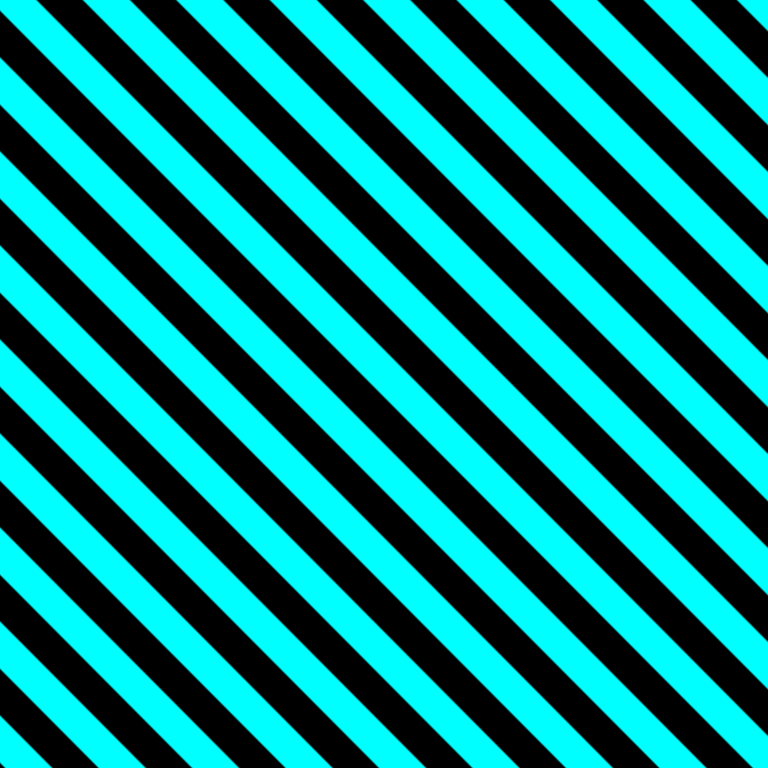
A Shadertoy shader for this pattern:

```glsl
const vec3 BLACK = vec3(0.0);
const vec3 CYAN = vec3(0.0, 1.0, 1.0);

// Coverage of the bright band: 1 inside, 0 outside, period 1 in phase
float stripe(float phase, float softness) {
    float fromCentre = abs(fract(phase + 0.25) - 0.5);
    return 1.0 - smoothstep(0.252 - softness, 0.252 + softness, fromCentre);
}

void mainImage(out vec4 fragColor, in vec2 fragCoord) {
    vec2 uv = fragCoord / iResolution.xy;

    // Stripes counted across and down, falling to the right
    vec2 repeats = vec2(8.218, 8.169);
    float phase = dot(uv, repeats) - 0.057;

    // Soft edge, never narrower than about a pixel
    float softness = max(0.02, 0.7 * length(repeats / iResolution.xy));

    fragColor = vec4(mix(BLACK, CYAN, stripe(phase, softness)), 1.0);
}
```
